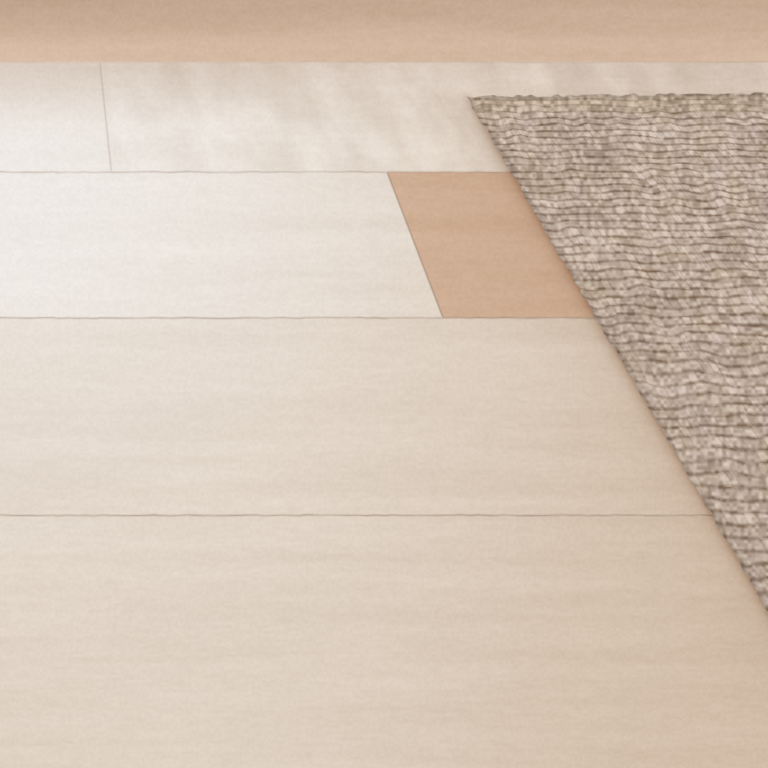
Reproduce this texture procedurally as a WebGL 1 fragment shader.

```glsl
precision highp float;
uniform vec2 u_resolution;

#define HORIZON 2.0
#define KNIT_ROWS 165.0
#define KNIT_COLUMNS 115.0
#define GRAIN 0.045
#define SEAM_WIDTH 0.0011
#define SEAM_COLOR vec3(0.58, 0.50, 0.44)
#define TAN_WOOD vec3(0.800, 0.685, 0.595)
#define PALE_WOOD vec3(0.875, 0.822, 0.765)
#define WARM_WOOD vec3(0.825, 0.745, 0.665)
#define DAYLIGHT vec3(0.945, 0.928, 0.912)

float hash(vec2 p) {
  p = fract(p * vec2(0.1031, 0.1130));
  p += dot(p, p.yx + 33.33);
  return fract((p.x + p.y) * p.x * 17.0);
}

float noise(vec2 p) {
  vec2 i = floor(p), f = fract(p);
  f = f * f * (3.0 - 2.0 * f);
  return mix(mix(hash(i), hash(i + vec2(1.0, 0.0)), f.x),
             mix(hash(i + vec2(0.0, 1.0)), hash(i + 1.0), f.x), f.y);
}

float fbm(vec2 p) {
  float sum = 0.0, amp = 0.5;
  for (int i = 0; i < 4; i++) {
    sum += amp * noise(p);
    p = p * 2.03 + 17.3;
    amp *= 0.5;
  }
  return sum;
}

// Soft line of the given half width around distance d
float stroke(float d, float w, float px) {
  return 1.0 - smoothstep(w - px, w + px, abs(d));
}

float above(float d, float px) {
  return smoothstep(-px, px, d);
}

vec3 floorColor(vec2 p, float px) {
  float row1 = above(p.y - 0.919, px * 2.0);
  float row2 = above(p.y - 0.776, px) - row1;
  float row3 = above(p.y - 0.586, px) - row1 - row2;
  float row4 = above(p.y - 0.329, px) - row1 - row2 - row3;
  float row = row1 + row2 * 2.0 + row3 * 3.0 + row4 * 4.0;

  // Broad light from the left
  vec3 col = mix(PALE_WOOD, WARM_WOOD, smoothstep(0.3, 1.1, p.x + 0.25 * (0.5 - p.y)));
  col = mix(col, PALE_WOOD, 0.75 * row3 + 0.3 * row2);
  vec2 fromLight = (p - vec2(0.0, 0.76)) * vec2(2.2, 2.6);
  float glow = exp(-dot(fromLight, fromLight));
  col = mix(col, DAYLIGHT, 0.9 * glow * (1.0 - 0.2 * row4));
  col = mix(col, DAYLIGHT, 0.25 * row3 * (1.0 - smoothstep(0.2, 0.65, p.x)));
  col = mix(col, vec3(0.83, 0.765, 0.71), row2 * 0.75 * smoothstep(0.82, 0.925, p.y));

  // Tan boards
  float joint = (p.x - 0.504 - 0.384 * (0.776 - p.y)) * 0.93;
  float tanBoard = row3 * above(joint, px);
  vec3 topWood = TAN_WOOD + vec3(0.005, 0.01, 0.01);
  topWood += 0.10 * (smoothstep(1.0, 0.915, p.y) - 0.5) * (1.0 - 0.6 * p.x);
  col = mix(col, topWood, row1);
  col = mix(col, TAN_WOOD + vec3(0.012, 0.0, -0.012), tanBoard);

  // Long grain, with a curlier figure in the second row
  float grain = fbm(vec2(p.x * 4.0 + row * 7.0, p.y * 55.0)) - 0.47;
  float fine = noise(vec2(p.x * 60.0, p.y * 260.0)) - 0.5;
  float curl = fbm(vec2(p.x * 32.0 + p.y * 14.0, p.y * 20.0)) - 0.47;
  float figured = row2 * above(p.x - 0.14, 0.01);
  float marks = GRAIN * (grain + 0.35 * fine) + figured * 0.11 * curl;
  col += marks * vec3(0.85, 1.0, 1.15) * (1.0 - 0.4 * glow);
  col += 0.022 * (noise(p * 300.0) - 0.5);

  // Faint broken seams and butt joints
  float y = p.y + 0.0012 * (noise(vec2(p.x * 90.0, 2.0)) - 0.5);
  float worn = 0.5 + 0.6 * noise(vec2(p.x * 55.0, row + 4.0));
  float soft = 0.0013 + 0.3 * px;
  float lines = 0.14 * stroke(y - 0.919, SEAM_WIDTH, soft);
  lines = max(lines, 0.34 * stroke(y - 0.776, SEAM_WIDTH, soft));
  lines = max(lines, 0.48 * stroke(y - 0.586, SEAM_WIDTH, soft));
  lines = max(lines, 0.55 * stroke(y - 0.329, SEAM_WIDTH, soft));
  lines *= worn;
  float leftJoint = p.x - 0.130 - 0.105 * (0.919 - p.y);
  lines = max(lines, 0.26 * row2 * stroke(leftJoint, 0.001, soft));
  lines = max(lines, 0.55 * row3 * stroke(joint, 0.001, soft));
  return mix(col, SEAM_COLOR, lines);
}

vec3 rugColor(vec2 p, float edge) {
  // Perspective knit: irregular rows split by dark dashes
  float depth = 1.0 / (HORIZON - p.y);
  vec2 knit = vec2(p.x * depth * KNIT_COLUMNS, depth * KNIT_ROWS);
  knit += 0.7 * (vec2(noise(knit * 0.6), noise(knit * vec2(0.5, 0.4) + 31.0)) - 0.5);
  float row = floor(knit.y);
  knit.x += 0.5 * mod(row, 2.0) + 0.6 * hash(vec2(row, 3.0));
  vec2 cell = fract(knit) - 0.5;
  float yarn = hash(floor(knit) + 9.0);
  float gap = smoothstep(0.2, 0.5, abs(cell.y)) * (0.4 + 0.6 * noise(knit * vec2(0.9, 0.5) + 5.0));
  float split = smoothstep(0.25, 0.5, abs(cell.x)) * yarn;
  float fleck = noise(p * 210.0);
  float patches = fbm(p * vec2(18.0, 36.0)) - 0.47;

  float tone = 0.66 - 0.52 * gap - 0.22 * split + 0.22 * (yarn - 0.5);
  tone += 0.50 * (fleck - 0.5) + 0.35 * patches;
  vec3 col = mix(vec3(0.48, 0.395, 0.325), vec3(0.855, 0.79, 0.735), clamp(tone + 0.08, 0.0, 1.0));
  col += vec3(0.012, 0.008, -0.018) * (noise(p * 45.0) - 0.5);
  float hem = smoothstep(0.846, 0.862, p.y);
  col = mix(col, vec3(0.72, 0.645, 0.55) + 0.28 * (fleck - 0.5), 0.5 * hem);
  return col * mix(0.86, 1.0, smoothstep(0.0, 0.008, edge));
}

void main() {
  vec2 p = gl_FragCoord.xy / u_resolution;
  float px = 0.75 / u_resolution.y;

  // Rug outline with a slightly fuzzy border
  float fuzz = 0.004 * (noise(p * 120.0) - 0.5);
  float side = (p.x - 0.608 - 0.585 * (0.874 - p.y)) * 0.863;
  float top = 0.874 + 0.012 * (p.x - 0.608) - p.y;
  float edge = min(side, top) + fuzz;

  vec3 col = floorColor(p, px);
  float below = smoothstep(0.89, 0.85, p.y);
  float contact = 0.22 * exp(-abs(side) / 0.006) + 0.06 * exp(-abs(side) / 0.05);
  col *= 1.0 - below * contact * vec3(0.75, 1.0, 1.2);
  col = mix(col, rugColor(p, edge), above(edge, px * 1.6));
  gl_FragColor = vec4(clamp(col, 0.0, 1.0), 1.0);
}
```
